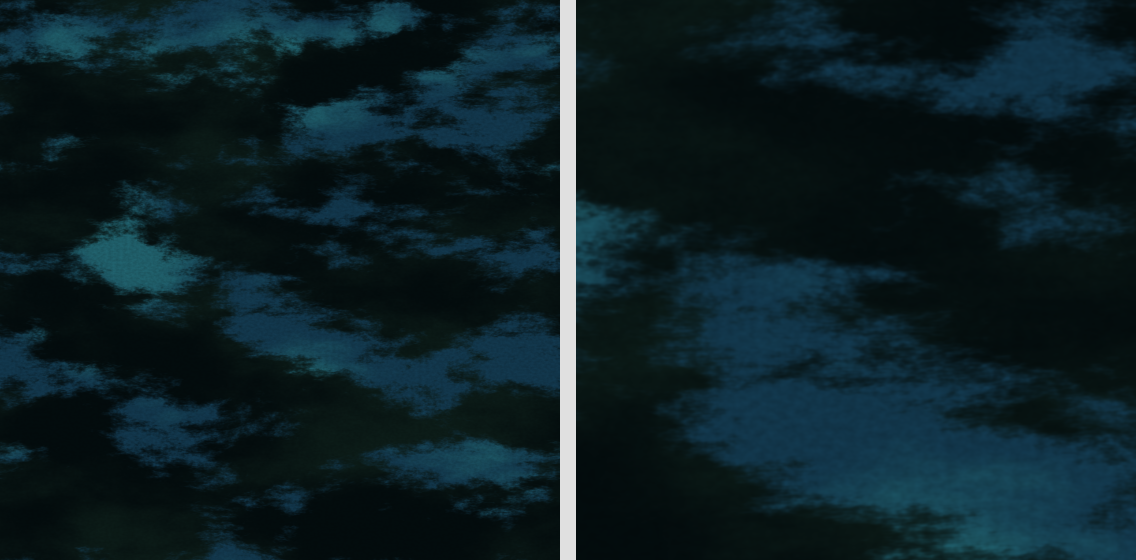
Left: the whole. Right: its middle third, enlarged.
Reproduce this texture procedurally as a WebGL 1 fragment shader.

```glsl
precision highp float;
uniform vec2 u_resolution;

const vec2 PATCH_CELLS = vec2(3.0, 7.0);
const vec2 GLOW_CELLS = vec2(2.0, 4.0);
const vec2 WARP_CELLS = vec2(4.0, 5.0);
const vec2 GRAIN_CELLS = vec2(150.0, 210.0);
const vec2 WARP_AMOUNT = vec2(0.035, 0.022);
const float ROUGHNESS = 0.64;
const float EDGE_LOW = -0.04;
const float EDGE_HIGH = 0.42;
const float GRAIN_AMOUNT = 0.45;

const vec3 ABYSS = vec3(0.012, 0.045, 0.050);
const vec3 MOSS = vec3(0.045, 0.105, 0.090);
const vec3 BLUE = vec3(0.070, 0.215, 0.300);
const vec3 CYAN = vec3(0.125, 0.375, 0.420);

float hash(vec2 p) {
  return fract(sin(dot(p, vec2(127.1, 311.7))) * 43758.5453);
}

// Gradient noise that wraps after a whole number of cells
float corner(vec2 cell, vec2 offset, vec2 cells, float seed) {
  float angle = 6.28318 * hash(mod(cell, cells) + seed);
  return dot(vec2(cos(angle), sin(angle)), offset);
}

float noise(vec2 uv, vec2 cells, float seed) {
  vec2 p = uv * cells;
  vec2 i = floor(p);
  vec2 f = p - i;
  vec2 w = f * f * f * (f * (f * 6.0 - 15.0) + 10.0);
  vec2 e = vec2(1.0, 0.0);
  float low = mix(corner(i, f, cells, seed),
                  corner(i + e.xy, f - e.xy, cells, seed), w.x);
  float high = mix(corner(i + e.yx, f - e.yx, cells, seed),
                   corner(i + e.xx, f - e.xx, cells, seed), w.x);
  return mix(low, high, w.y);
}

float fbm(vec2 uv, vec2 cells, float gain, float seed) {
  float sum = 0.0;
  float amplitude = 1.0;
  for (int octave = 0; octave < 7; octave++) {
    sum += amplitude * noise(uv, cells, seed);
    cells *= 2.0;
    amplitude *= gain;
    seed += 7.3;
  }
  return sum;
}

void main() {
  vec2 uv = gl_FragCoord.xy / u_resolution;

  // Bend the long horizontal streaks
  vec2 bend = vec2(noise(uv, WARP_CELLS, 3.1), noise(uv, WARP_CELLS, 11.7));
  vec2 p = uv + WARP_AMOUNT * bend;

  // Ragged patches of lit water
  float height = fbm(p, PATCH_CELLS, ROUGHNESS, 21.0);
  float grain = noise(uv, GRAIN_CELLS, 5.0) + 0.5 * noise(uv, 2.0 * GRAIN_CELLS, 9.0);
  float cover = smoothstep(EDGE_LOW, EDGE_HIGH, height);
  float rim = cover * (1.0 - cover) * 4.0;
  cover = clamp(cover * (1.0 + GRAIN_AMOUNT * rim * grain), 0.0, 1.0);

  // Slow shifts of tint in the light and in the depths
  float glow = fbm(p, GLOW_CELLS, 0.5, 47.0);
  float murk = fbm(p, GLOW_CELLS, 0.55, 83.0);
  vec3 water = mix(BLUE, CYAN, smoothstep(-0.05, 0.60, glow + 0.35 * (height - 0.3)));
  vec3 depth = mix(ABYSS, MOSS, smoothstep(-0.35, 0.55, murk + 0.3 * height));

  vec3 color = mix(depth, water, cover * 0.95);
  color *= 1.0 + 0.12 * grain;
  gl_FragColor = vec4(color, 1.0);
}
```
